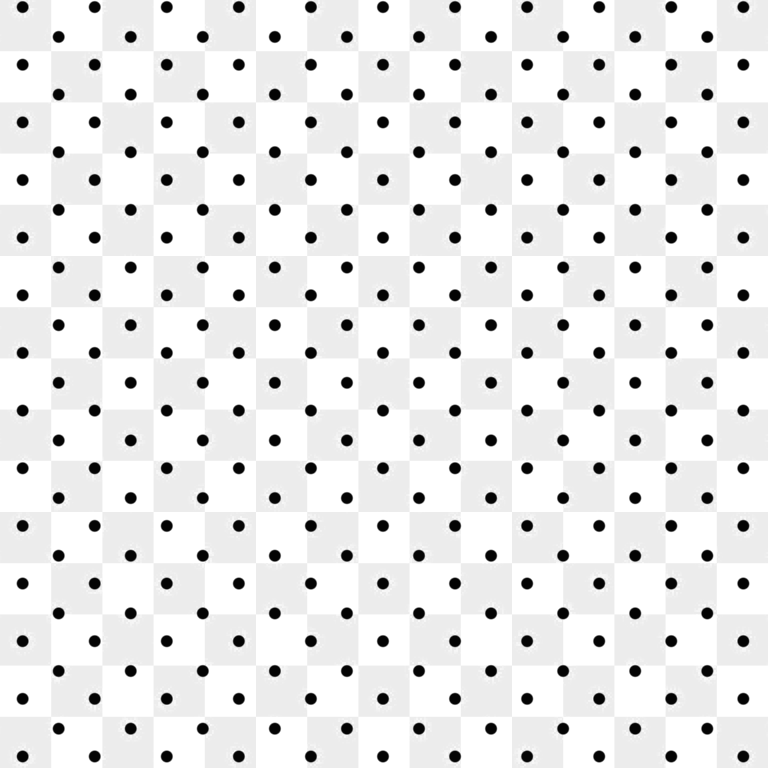
Give the GLSL for this pattern, as a WebGL 1 fragment shader.

```glsl
precision highp float;
// Black polka dots over a pale 15 by 15 checkerboard.
// Two interleaved dot lattices are folded with fract; fine hashed speckle
// lightens the grey tiles close to the dots.

uniform vec2 u_resolution;

float hash(vec2 cell) {
    vec3 h = fract(vec3(cell.xyx) * 0.1031);
    h += dot(h, h.yzx + 33.33);
    return fract((h.x + h.y) * h.z);
}

// Distance to the nearest dot centre of a lattice through the given origin
float latticeDistance(vec2 p, vec2 origin) {
    vec2 period = vec2(0.09384, 0.07506);
    return length((fract((p - origin) / period + 0.5) - 0.5) * period);
}

// 1 on the grey tiles, 0 on the white ones, with smoothed borders
float checker(vec2 p, float pixel) {
    vec2 wave = 0.25 - abs(fract(p * 7.5 + 0.25) - 0.5);
    vec2 side = clamp(wave / (7.5 * 0.5 * pixel), -1.0, 1.0);
    return 0.5 + 0.5 * side.x * side.y;
}

void main() {
    vec2 p = gl_FragCoord.xy / u_resolution;
    float pixel = 1.0 / min(u_resolution.x, u_resolution.y);

    // Second lattice sits half a column across and slightly under half a row up
    float d = min(latticeDistance(p, vec2(0.0295, 0.0150)),
                  latticeDistance(p, vec2(0.0764, 0.0512)));

    // Tiles, with light speckle fading away from each dot
    float halo = 1.0 - smoothstep(0.009, 0.022, d);
    float speckle = halo * smoothstep(0.35, 0.9, hash(floor(p * 384.0)));
    float grey = mix(0.925, 0.975, speckle);
    float shade = mix(1.0, grey, checker(p, pixel));

    // Soft-edged dots
    float blur = max(0.0013, 0.75 * pixel);
    float ink = 1.0 - smoothstep(0.0076 - blur, 0.0076 + blur, d);
    gl_FragColor = vec4(vec3(mix(shade, 0.015, ink)), 1.0);
}
```
